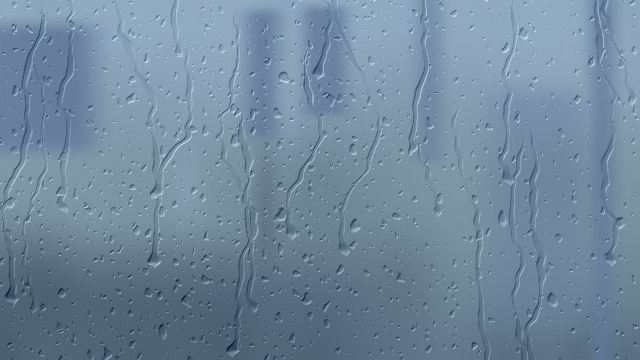
Give the GLSL for this texture, as a Shadertoy shader.

```glsl
// Rain on a cold window: a blurred blue-grey view behind wet glass.
// Scattered drops and winding rivulets form a height field; its slope
// bends the view and adds a dark upper and a bright lower edge.

const vec3 SKY    = vec3(0.56, 0.66, 0.75);
const vec3 HAZE   = vec3(0.48, 0.57, 0.63);
const vec3 LOW    = vec3(0.40, 0.49, 0.56);
const vec3 GROUND = vec3(0.30, 0.38, 0.45);
const vec3 SHADE  = vec3(0.39, 0.48, 0.61);
const vec3 GLINT  = vec3(0.17, 0.18, 0.18);
const vec3 DARK   = vec3(0.17, 0.17, 0.16);
const vec2 LIGHT  = vec2(-0.5, 0.85);
const int  RIVULETS = 19;
const float REFRACTION = 0.035;
const float SLOPE_STEP = 0.0018;
const float GRAIN = 0.012;

float hash(vec2 p) {
    vec3 q = fract(p.xyx * 0.1031);
    q += dot(q, q.yzx + 33.33);
    return fract((q.x + q.y) * q.z);
}

float noise(vec2 p) {
    vec2 i = floor(p), f = fract(p);
    f = f * f * (3.0 - 2.0 * f);
    return mix(mix(hash(i), hash(i + vec2(1, 0)), f.x),
               mix(hash(i + vec2(0, 1)), hash(i + vec2(1, 1)), f.x), f.y);
}

// Box with blurred sides: lo and hi corners, blur width
float softBox(vec2 p, vec2 lo, vec2 hi, float blur) {
    vec2 s = smoothstep(lo - blur, lo + blur, p) * (1.0 - smoothstep(hi - blur, hi + blur, p));
    return s.x * s.y;
}

float blob(vec2 p, vec2 centre, vec2 size) {
    vec2 d = (p - centre) / size;
    return exp(-dot(d, d));
}

// Out-of-focus view, in 0..1 canvas coordinates
vec3 view(vec2 u) {
    vec3 c = mix(LOW, HAZE, smoothstep(0.0, 0.45, u.y));
    c = mix(c, SKY, smoothstep(0.42, 0.95, u.y));
    // Ground at lower left with an uneven top
    float edge = 0.32 + 0.1 * (noise(vec2(u.x * 6.0, 3.0)) - 0.5);
    float ground = (1.0 - smoothstep(edge - 0.16, edge + 0.12, u.y))
                 * (1.0 - smoothstep(0.48, 0.74, u.x));
    c = mix(c, GROUND, 0.93 * ground);
    c = mix(c, LOW, 0.6 * blob(u, vec2(0.5, 0.4), vec2(0.13, 0.25)));
    c = mix(c, GROUND, 0.5 * blob(u, vec2(0.9, 0.0), vec2(0.2, 0.1)));
    // Shaded openings and columns
    float shade = 0.9 * softBox(u, vec2(-0.1, 0.58), vec2(0.145, 0.93), 0.035);
    shade = max(shade, 0.85 * softBox(u, vec2(0.385, 0.62), vec2(0.435, 0.97), 0.025));
    shade = max(shade, 0.85 * softBox(u, vec2(0.475, 0.68), vec2(0.54, 0.98), 0.02));
    shade = max(shade, 0.55 * softBox(u, vec2(0.652, 0.55), vec2(0.69, 1.1), 0.02));
    shade = max(shade, 0.8 * softBox(u, vec2(0.922, -0.1), vec2(0.96, 1.1), 0.02));
    shade = max(shade, 0.45 * softBox(u, vec2(0.77, 0.1), vec2(0.92, 0.75), 0.05));
    c = mix(c, SHADE, shade);
    c = mix(c, GROUND + 0.03, 0.55 * blob(u, vec2(0.415, 0.38), vec2(0.018, 0.2)));
    // Wiped, paler patches
    c = mix(c, SKY, 0.55 * blob(u, vec2(0.45, 0.72), vec2(0.02, 0.12)));
    c = mix(c, SKY, 0.3 * blob(u, vec2(0.29, 0.47), vec2(0.03, 0.09)));
    return c + 0.03 * (noise(u * vec2(14.0, 4.0)) - 0.5);
}

// One leaning, tapered drop at most per cell; columns are shifted
float drops(vec2 p, float cell, float density) {
    vec2 q = p / cell;
    q.y = q.y * 0.7 + 9.0 * hash(vec2(floor(q.x), cell * 900.0));
    vec2 id = floor(q) + cell * 3000.0;
    float size = hash(id + 7.1), lean = hash(id + 3.7) - 0.5;
    float r = mix(0.09, 0.25, size * size);
    vec2 jitter = 0.34 * (vec2(hash(id + 1.3), hash(id + 5.9)) - 0.5);
    vec2 d = (fract(q) - 0.5 - jitter) / vec2(1.0, 0.7);
    d.x += 0.6 * lean * d.y;
    d.y *= mix(0.6, 1.0, hash(id + 9.2));
    d.x /= 0.85 - 0.35 * clamp(d.y / r, -0.4, 1.0);
    float dome = clamp(1.0 - dot(d, d) / (r * r), 0.0, 1.0);
    return step(hash(id + 11.0), density) * cell * r * smoothstep(0.0, 0.8, dome);
}

// Winding trails, each ending in a bead
float rivulets(vec2 p) {
    float h = 0.0;
    for (int i = 0; i < RIVULETS; i++) {
        float k = float(i) * 17.0 + 4.0;
        float start = 0.6 + 0.65 * hash(vec2(k, 1.0));
        float end = start - 0.3 - 0.55 * hash(vec2(k, 2.0));
        float x = (float(i) + hash(vec2(k, 3.0))) * 1.8 / float(RIVULETS);
        x += 0.13 * (noise(vec2(p.y * 3.0, k)) - 0.5)
           + 0.04 * (noise(vec2(p.y * 11.0, k + 5.0)) - 0.5)
           + 0.014 * (noise(vec2(p.y * 34.0, k + 9.0)) - 0.5);
        float w = mix(0.004, 0.0095, hash(vec2(k, 4.0))) * (0.45 + noise(vec2(p.y * 16.0, k + 2.0)));
        float tail = (p.y - end) / 0.018;
        w *= 1.0 + 0.9 * exp(-tail * tail);
        w *= smoothstep(end - 0.022, end, p.y) * (1.0 - smoothstep(start - 0.1, start, p.y));
        float d = (p.x - x) / max(w, 0.0001);
        h = max(h, w * smoothstep(0.0, 0.75, 1.0 - d * d));
    }
    return h;
}

float water(vec2 p) {
    vec2 warp = vec2(noise(p * 55.0), noise(p * 55.0 + 31.0)) - 0.5;
    vec2 q = p + 0.011 * warp;
    float wet = (0.5 + 0.7 * noise(p * 5.0)) * mix(1.0, 0.5, smoothstep(0.9, 1.5, p.x));
    float h = max(drops(q, 0.068, 0.4 * wet), drops(q + 3.3, 0.041, 0.75 * wet));
    h = max(h, drops(q + 7.7, 0.025, 0.75 * wet));
    return max(h, rivulets(p + 0.004 * warp));
}

void mainImage(out vec4 fragColor, in vec2 fragCoord) {
    vec2 p = fragCoord / iResolution.y;
    vec2 aspect = vec2(iResolution.x / iResolution.y, 1.0);
    float h = water(p);
    vec2 slope = vec2(water(p + vec2(SLOPE_STEP, 0.0)), water(p + vec2(0.0, SLOPE_STEP))) - h;
    slope /= SLOPE_STEP;
    slope /= 1.0 + 0.35 * length(slope);

    // Bent view, then light and dark edges
    vec3 c = view((p + REFRACTION * slope) / aspect);
    float lit = dot(slope, LIGHT);
    c += GLINT * max(lit, 0.0) - DARK * max(-lit, 0.0);
    c -= 0.035 * smoothstep(0.001, 0.006, h);
    c += GRAIN * (hash(floor(p * 400.0)) - 0.5);
    fragColor = vec4(clamp(c, 0.0, 1.0), 1.0);
}
```
